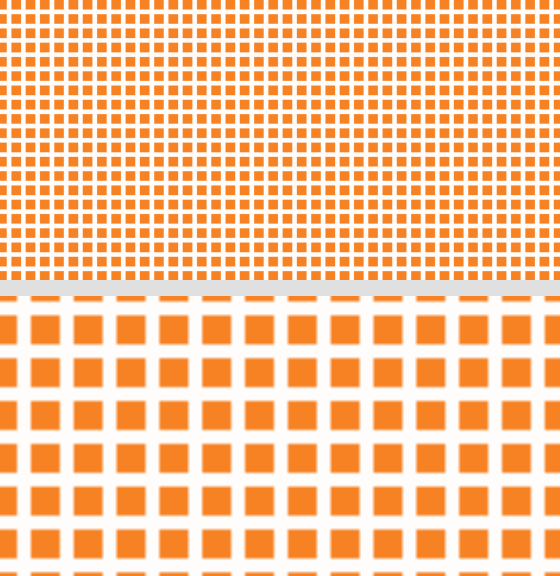
Top: the whole. Bottom: its middle third, enlarged.
Write a Shadertoy shader that draws this pattern.

```glsl
// A grid of small orange squares on near-white, cropped by the canvas edges.
// Coordinates are folded into one cell; the coverage of the square along
// each axis is multiplied to give crisp corners with a softened edge.

#define PITCH 0.05098                 // cell size, in canvas heights
#define SIDE 0.677                    // square side, as a share of the cell
#define FIRST_X 0.0070                // first column centre, from the left
#define FIRST_Y 0.0168                // first row centre, from the top
#define SOFTNESS 0.0042               // edge blur, in canvas heights
#define PAPER vec3(1.0, 0.993, 0.99)
#define ORANGE vec3(0.97, 0.51, 0.14)

// Offset from the nearest cell centre, in canvas heights
vec2 cellOffset(vec2 p) {
    vec2 cell = (p - vec2(FIRST_X, FIRST_Y)) / PITCH;
    return (fract(cell + 0.5) - 0.5) * PITCH;
}

// Share of a square covered around a point, blurred over the given width
float squareCoverage(vec2 offset, float blur) {
    vec2 edge = abs(offset) - 0.5 * SIDE * PITCH;
    vec2 cover = clamp(0.5 - edge / blur, 0.0, 1.0);
    return cover.x * cover.y;
}

void mainImage(out vec4 fragColor, in vec2 fragCoord) {
    // Height units, measured from the top left
    vec2 p = vec2(fragCoord.x, iResolution.y - fragCoord.y) / iResolution.y;
    float blur = max(SOFTNESS, 1.0 / iResolution.y);

    float ink = squareCoverage(cellOffset(p), blur);
    fragColor = vec4(mix(PAPER, ORANGE, ink), 1.0);
}
```
